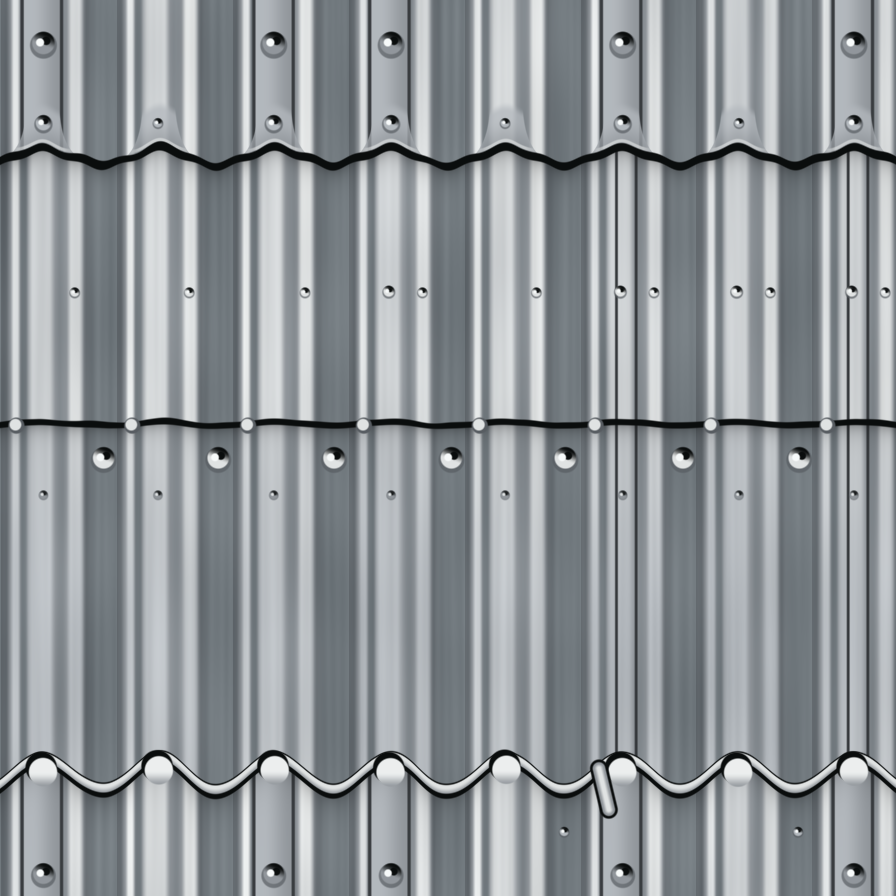
Give the GLSL for this texture, as a WebGL 2 fragment shader.

```glsl
#version 300 es
precision highp float;
uniform vec2 u_resolution;
out vec4 outColor;

const vec3 BLACK = vec3(0.04, 0.05, 0.05);
const vec3 SHADE = vec3(0.34, 0.36, 0.38);
const vec3 FLAT  = vec3(0.44, 0.47, 0.49);
const vec3 MID   = vec3(0.57, 0.59, 0.61);
const vec3 LIGHT = vec3(0.70, 0.72, 0.74);
const vec3 SHINE = vec3(0.88, 0.89, 0.89);
const float PITCH = 0.1293;       // width of one corrugation
const float FIRST_RIB = 0.048;    // x of rib number 0
const float CELL_START = 0.36;    // part of a cell left of its rib
const float TOP_SEAM = 0.825;
const float MID_SEAM = 0.527;
const float LOW_SEAM = 0.136;
const float GRAIN = 0.05;
const int JOINTS = 173;           // bit sets: which ribs carry a detail
const int LONG_JOINTS = 160;
const int EXTRA_RIVETS = 232;
const int STRAY_RIVETS = 80;
const float TAU = 6.2831853;

float hash(vec2 p) {
  return fract(sin(dot(p, vec2(127.1, 311.7))) * 43758.5);
}

float gradientDot(vec2 cell, vec2 offset) {
  float angle = TAU * hash(cell);
  return dot(vec2(cos(angle), sin(angle)), offset);
}

float noise(vec2 p) {
  vec2 i = floor(p), f = fract(p), w = f * f * (3.0 - 2.0 * f);
  vec2 e = vec2(1, 0);
  return mix(mix(gradientDot(i, f), gradientDot(i + e.xy, f - e.xy), w.x),
             mix(gradientDot(i + e.yx, f - e.yx), gradientDot(i + 1.0, f - 1.0), w.x), w.y);
}

float cover(float d) {
  float aa = max(0.0012, 0.75 / u_resolution.y);
  return 1.0 - smoothstep(-aa, aa, d);
}

float band(float x, float a, float b, float soft) {
  return smoothstep(a - soft, a + soft, x) - smoothstep(b - soft, b + soft, x);
}

float segment(vec2 p, vec2 a, vec2 b) {
  vec2 ab = b - a;
  return length(p - a - ab * clamp(dot(p - a, ab) / dot(ab, ab), 0.0, 1.0));
}

float picked(int bits, int rib) { return float((bits >> (rib & 7)) & 1); }

// Domed head: rim shadow, shaded body, dark recess and glint
void screw(inout vec3 col, vec2 d, float r, vec3 body, float amount) {
  col = mix(col, SHADE, 0.7 * amount * cover(length(d + vec2(0, 0.2 * r)) - 1.2 * r));
  vec3 dome = mix(body, BLACK, smoothstep(-0.3, 0.9, (d.y + 0.4 * d.x) / r));
  col = mix(col, dome, amount * cover(length(d) - r));
  col = mix(col, BLACK, amount * cover(length(d - r * vec2(0.25, 0.2)) - 0.38 * r));
  col = mix(col, SHINE * 1.1, amount * cover(length(d - r * vec2(-0.3, 0.05)) - 0.36 * r));
}

// Sheet cross-section: p is the distance from the rib in pitches
vec3 corrugation(float p, float gleam) {
  vec3 col = mix(SHADE, FLAT, 0.45 + 0.65 * smoothstep(0.34, 0.48, p));
  col = mix(col, MID, band(p, -0.3, 0.35, 0.025));
  col = mix(col, FLAT, band(p, -0.2, -0.14, 0.02));
  col = mix(col, mix(LIGHT, SHINE, 0.75 * gleam), band(p, -0.12, 0.08, 0.03));
  col = mix(col, FLAT, 0.5 * band(p, 0.12, 0.19, 0.03));
  col = mix(col, mix(LIGHT, SHINE, gleam), band(p, 0.22, 0.33, 0.025));
  return mix(col, mix(LIGHT, SHINE * 1.05, gleam), band(p, -0.27, -0.21, 0.018));
}

void main() {
  vec2 uv = gl_FragCoord.xy / u_resolution;
  float s = (uv.x - FIRST_RIB) / PITCH;
  float index = floor(s + CELL_START);
  int rib = int(index);
  float p = s - index, y = uv.y;
  float vary = hash(vec2(index, 4.0)) - 0.5;

  // Overlap edges, following the corrugation
  float wave = cos(TAU * p), wobble = noise(vec2(uv.x * 24.0, 2.0));
  float top = y - TOP_SEAM - 0.009 * wave - 0.002 * cos(3.0 * TAU * p) - 0.004 * wobble;
  float mid = y - MID_SEAM - 0.002 * wave - 0.003 * wobble;
  float low = y - LOW_SEAM - 0.018 * wave - 0.004 * wobble;
  float row = step(top, 0.0) + step(mid, 0.0) + step(low, 0.0);
  float endRow = row < 0.5 || row > 2.5 ? 1.0 : 0.0;

  // Rolled sheet with uneven gleam and fine streaks
  float gleam = row > 1.5 && row < 2.5 ? mix(0.15, 0.45, smoothstep(0.3, 0.53, y)) : 0.8;
  gleam = clamp(gleam + 0.3 * vary + 0.3 * noise(vec2(s * 2.0, y * 5.0)), 0.0, 1.0);
  vec3 col = corrugation(p + 0.02 * vary, gleam);
  col += GRAIN * (noise(vec2(uv.x * 150.0, y * 2.0 + row * 9.0)) + noise(uv * vec2(14.0, 7.0)));

  // Joint strips and long joint lines
  float joint = picked(JOINTS, rib) * endRow;
  col = mix(col, mix(LIGHT, MID, smoothstep(-0.1, 0.15, p)), joint * band(p, -0.18, 0.16, 0.02));
  col = mix(col, SHADE * 0.65, joint * cover((abs(abs(p + 0.01) - 0.17) - 0.014) * PITCH));
  float line = min(abs(p + 0.05), abs(p - 0.12)) - 0.012;
  col = mix(col, SHADE * 0.6, picked(LONG_JOINTS, rib) * (1.0 - endRow) * cover(line * PITCH));

  // Flared tabs and contact shadows
  float flare = 0.13 + 0.17 * exp(-max(top, 0.0) * 55.0);
  float tab = cover((abs(p) - flare) * PITCH) * band(top, 0.0, 0.045, 0.006);
  col = mix(col, mix(MID, LIGHT, smoothstep(0.0, 0.035, top)), 0.75 * tab);
  float below = top < 0.0 ? top : 0.0;
  float shadow = step(top, 0.0) * exp(below * 90.0) + step(mid, 0.0) * exp(min(mid, 0.0) * 110.0)
               + step(low, 0.0) * exp(min(low, 0.0) * 70.0);
  col *= 1.0 - 0.4 * min(shadow, 1.0);

  // Dark gaps, bright lips and the rolled lower edge
  col = mix(col, SHINE, 0.65 * cover(abs(top - 0.007) - 0.0018) * smoothstep(-0.2, 0.6, wave));
  col = mix(col, BLACK, cover(abs(top) - 0.0045 - 0.002 * wobble));
  col = mix(col, BLACK, cover(abs(mid) - 0.0034 - 0.001 * wobble));
  col = mix(col, BLACK, cover(abs(low + 0.001) - 0.0085));
  col = mix(col, mix(MID, SHINE, smoothstep(-0.005, 0.003, low)), cover(abs(low - 0.001) - 0.0048));

  // Folded beads on the seams
  vec2 bead = vec2((p + 0.23) * PITCH, y - 0.525);
  col = mix(col, SHADE, cover(length(bead) - 0.009));
  col = mix(col, SHINE, cover(length(bead - vec2(-0.001, 0.001)) - 0.0065));
  vec2 knob = vec2(p * PITCH, y - 0.139 - 0.004 * vary);
  col = mix(col, BLACK, cover(length(knob - vec2(-0.002, 0.005)) - 0.0175));
  col = mix(col, mix(MID, SHINE * 1.05, smoothstep(-0.018, 0.0, knob.y)), cover(length(knob) - 0.0158));
  if (rib == 5) {
    float fold = segment(knob, vec2(-0.026, 0.004), vec2(-0.015, -0.042));
    col = mix(col, BLACK, cover(fold - 0.010));
    col = mix(col, mix(SHINE, MID, smoothstep(0.001, 0.006, fold)), cover(fold - 0.007));
  }

  // Fasteners by row
  float x = p * PITCH + 0.003 * vary, major = picked(JOINTS, rib);
  screw(col, vec2(x, y - 0.952), 0.0125, MID, major);
  screw(col, vec2(x, y - 0.863), mix(0.005, 0.0085, major), LIGHT, 1.0);
  screw(col, vec2(x - 0.27 * PITCH, y - 0.674), 0.005, SHINE, 1.0);
  screw(col, vec2(x + 0.02 * PITCH, y - 0.675), 0.006, SHINE, picked(EXTRA_RIVETS, rib));
  screw(col, vec2(x - 0.52 * PITCH, y - 0.489), 0.012, SHINE, 1.0);
  screw(col, vec2(x, y - 0.448), 0.0045, MID, 0.8);
  screw(col, vec2(x - 0.51 * PITCH, y - 0.072), 0.005, LIGHT, picked(STRAY_RIVETS, rib));
  screw(col, vec2(x, y - 0.025), 0.0115, MID, major);
  outColor = vec4(clamp(col, 0.0, 1.0), 1.0);
}
```
